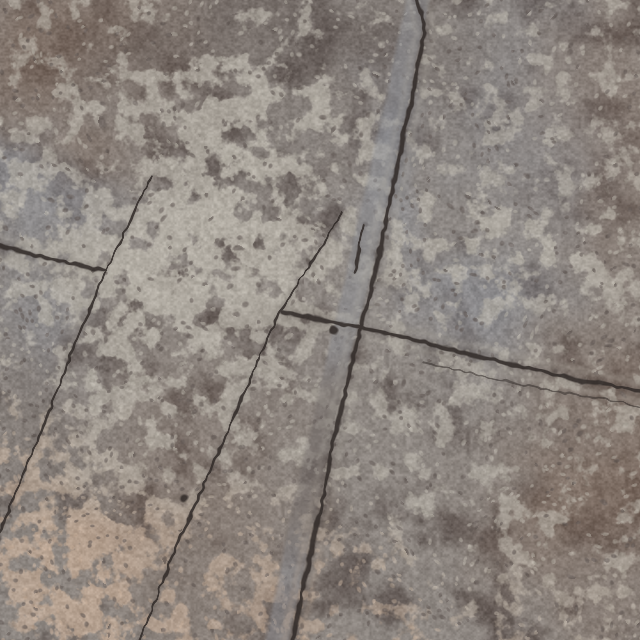
Write a three.js fragment shader that draws this texture.

```glsl
// Weathered stone paving: mottled, flaking slabs crossed by dark joints and thin cracks.
#define STONE vec3(0.555, 0.530, 0.510)
#define SHADE vec3(0.390, 0.355, 0.340)
#define BROWN vec3(0.475, 0.395, 0.345)
#define BLUE vec3(0.565, 0.575, 0.600)
#define PALE vec3(0.735, 0.715, 0.675)
#define PEACH vec3(0.765, 0.670, 0.590)
#define JOINT vec3(0.200, 0.175, 0.165)
#define FLAKE_SCALE 42.0
#define CHIP_SCALE 85.0
#define GRAIN_SCALE 190.0
#define GRAIN_AMOUNT 0.15
#define CRACK_WIDTH 0.0026

varying vec2 vUv;

float hash(vec2 p) {
  return fract(sin(dot(p, vec2(127.1, 311.7))) * 43758.55);
}

float noise(vec2 p) {
  vec2 i = floor(p), f = fract(p);
  f = f * f * (3.0 - 2.0 * f);
  return mix(mix(hash(i), hash(i + vec2(1, 0)), f.x),
             mix(hash(i + vec2(0, 1)), hash(i + 1.0), f.x), f.y);
}

float fbm(vec2 p) {
  float sum = 0.0, amp = 0.533;
  for (int i = 0; i < 4; i++) {
    sum += amp * noise(p);
    p = mat2(1.6, 1.2, -1.2, 1.6) * p + 7.3;
    amp *= 0.5;
  }
  return sum;
}

// Cellular noise: distance to the nearest point, and that point's random id
vec2 cells(vec2 p) {
  vec2 base = floor(p), best = vec2(9.0, 0.0);
  for (int y = -1; y <= 1; y++)
    for (int x = -1; x <= 1; x++) {
      vec2 c = base + vec2(x, y);
      float d = length(c + vec2(hash(c), hash(c + 41.0)) - p);
      if (d < best.x) best = vec2(d, hash(c + 83.0));
    }
  return best;
}

float blob(vec2 p, vec2 centre, vec2 radius) {
  vec2 d = (p - centre) / radius;
  return exp(-dot(d, d));
}

float segment(vec2 p, vec2 a, vec2 b) {
  vec2 ab = b - a;
  return length(p - a - ab * clamp(dot(p - a, ab) / dot(ab, ab), 0.0, 1.0));
}

// Dark core of a crack with a soft shadow beside it
float crack(float d, float width) {
  return (1.0 - smoothstep(width * 0.4, width * 1.3, d)) * 0.85
       + 0.22 * exp(-d / (width * 2.5));
}

void main() {
  vec2 p = vUv;
  vec2 warp = vec2(fbm(p * 7.0), fbm(p * 7.0 + 31.0)) - 0.5;
  vec2 q = p + warp * 0.22;

  // Broad stains
  float brown = blob(q, vec2(0.10, 0.94), vec2(0.20, 0.16)) + blob(q, vec2(0.95, 0.22), vec2(0.15, 0.22))
    + 0.6 * blob(q, vec2(0.97, 0.78), vec2(0.12, 0.25)) + 0.55 * blob(q, vec2(0.30, 0.22), vec2(0.18, 0.25));
  float blue = blob(q, vec2(0.59, 0.76), vec2(0.06, 0.16)) + blob(q, vec2(0.70, 0.53), vec2(0.13, 0.08))
    + blob(q, vec2(0.02, 0.70), vec2(0.15, 0.07)) + 0.8 * blob(q, vec2(0.06, 0.52), vec2(0.10, 0.10))
    + 0.6 * blob(q, vec2(0.82, 0.84), vec2(0.12, 0.20));
  float pale = blob(q, vec2(0.28, 0.60), vec2(0.19, 0.18)) + 0.6 * blob(q, vec2(0.40, 0.80), vec2(0.16, 0.14))
    + blob(q, vec2(0.10, 0.12), vec2(0.17, 0.19)) + 0.6 * blob(q, vec2(0.78, 0.62), vec2(0.22, 0.09));
  float dark = blob(q, vec2(0.54, 0.94), vec2(0.20, 0.13)) + 0.5 * blob(q, vec2(0.26, 0.93), vec2(0.18, 0.10))
    + 0.4 * blob(q, vec2(0.03, 0.36), vec2(0.10, 0.18));

  // Mottled body of the slabs
  float mottle = fbm(p * 18.0 + 5.0);
  vec3 color = mix(SHADE, STONE, smoothstep(0.18, 0.56, mottle));
  color = mix(color, BROWN, min(brown, 1.0) * 0.65);
  color = mix(color, BLUE, min(blue, 1.0) * 0.6);
  color = mix(color, SHADE, min(dark, 1.0) * 0.6);

  // Flaking pale crust, then chips and pores
  float field = fbm(p * FLAKE_SCALE) + 0.24 * min(pale, 1.0) - 0.14 * dark;
  vec3 crust = mix(PEACH, PALE, smoothstep(0.15, 0.50, q.y + 0.4 * q.x));
  color = mix(color, crust, smoothstep(0.54, 0.70, field) * (0.55 + 0.25 * min(pale, 1.0)));
  vec2 chip = cells(p * CHIP_SCALE + warp * 6.0);
  float spot = 1.0 - smoothstep(0.15, 0.42, chip.x);
  color = mix(color, crust, spot * step(0.86, chip.y) * 0.5);
  color = mix(color, SHADE, spot * step(chip.y, 0.13) * 0.6);
  float grain = 0.6 * noise(p * GRAIN_SCALE) + 0.4 * noise(p * GRAIN_SCALE * 1.9) - 0.5;
  color += grain * GRAIN_AMOUNT;

  // Smooth worn band and dark streak left of the main joint
  float side = p.x - (0.453 + 0.222 * p.y) + warp.x * 0.012;
  float band = smoothstep(-0.046, -0.036, side) * (1.0 - smoothstep(-0.008, 0.0, side));
  float streak = smoothstep(0.10, 0.20, p.y) * (1.0 - smoothstep(0.38, 0.46, p.y));
  color = mix(color, mix(BLUE, SHADE, streak * 0.8), band * 0.45);

  // Joints and cracks with ragged edges
  vec2 r = p + warp * 0.012 + (vec2(noise(p * 110.0), noise(p * 110.0 + 9.0)) - 0.5) * 0.004;
  float width = CRACK_WIDTH * (0.6 + 0.8 * noise(p * 30.0));
  float mainJoint = min(segment(r, vec2(0.453, -0.01), vec2(0.665, 0.95)), segment(r, vec2(0.665, 0.95), vec2(0.648, 1.02)));
  float crossJoint = min(segment(r, vec2(0.440, 0.515), vec2(1.02, 0.381)), segment(r, vec2(-0.02, 0.621), vec2(0.167, 0.577)));
  float thin = min(segment(r, vec2(0.534, 0.668), vec2(0.436, 0.516)), segment(r, vec2(0.436, 0.516), vec2(0.212, -0.01)));
  thin = min(thin, min(segment(r, vec2(0.234, 0.727), vec2(0.160, 0.560)), segment(r, vec2(0.160, 0.560), vec2(-0.01, 0.150))));
  thin = min(thin, segment(r, vec2(0.565, 0.650), vec2(0.553, 0.580)));
  float lip = exp(-pow((min(mainJoint, crossJoint) - 0.014) / 0.006, 2.0));
  color = mix(color, crust, lip * 0.22);
  float gap = max(crack(mainJoint, width * 1.4), crack(crossJoint, width * 1.4));
  gap = max(gap, crack(thin, width * 0.75));
  gap = max(gap, 0.6 * crack(segment(r, vec2(0.66, 0.432), vec2(1.02, 0.360)), width * 0.6));

  // Two small pits
  float pit = min(length(r - vec2(0.521, 0.483)), length(r - vec2(0.289, 0.224)));
  gap = max(gap, 1.0 - smoothstep(0.004, 0.009, pit));
  color = mix(color, JOINT, min(gap, 1.0) * 0.9);

  gl_FragColor = vec4(color, 1.0);
}
```
